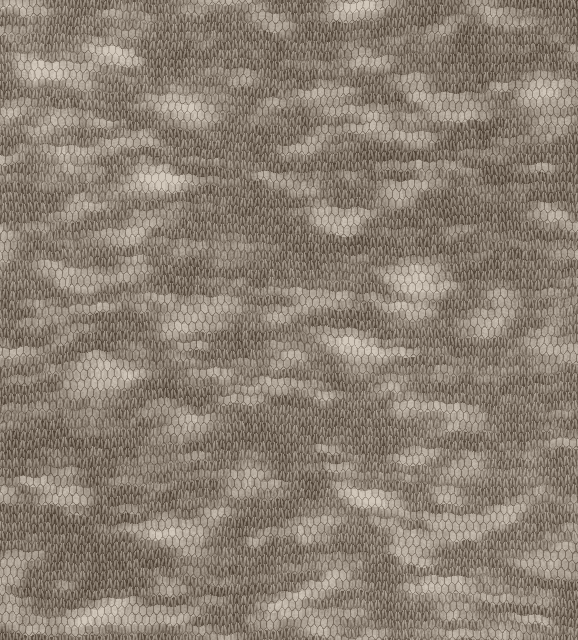
Give the GLSL for this texture, as a Shadertoy shader.

```glsl
float hash(vec2 p) {
    return fract(sin(dot(p, vec2(127.1, 311.7))) * 43758.5);
}

// Soft cellular blobs: where the yarn runs thin and the cloth turns sheer
float thinPatches(vec2 p) {
    vec2 cell = floor(p);
    float sum = 0.0;
    for (int j = -1; j <= 1; j++) {
        for (int i = -1; i <= 1; i++) {
            vec2 id = cell + vec2(i, j);
            vec2 d = p - id - vec2(hash(id), hash(id + 37.0));
            sum += 1.4 * hash(id + 71.0) * exp(-4.5 * dot(d, d));
        }
    }
    return sum;
}

// Pale slanted legs of yarn that meet in a point, stacked in columns
float loopLegs(vec2 grid, float soft) {
    float x = abs(fract(grid.x) - 0.5);
    float y = fract(grid.y + 0.55 * x) - 0.5;
    float centre = 0.25 - 0.22 * y;
    float halfWidth = 0.17 * sqrt(max(0.0, 1.0 - 3.6 * y * y));
    return 1.0 - smoothstep(-soft, soft, abs(x - centre) - halfWidth);
}

// Thin dark net of staggered six-sided cells
float hexNet(vec2 grid, float soft) {
    float y = grid.y + 0.17 * cos(6.2832 * grid.x) * cos(3.1416 * grid.y);
    float stagger = 0.5 * mod(floor(y) + 1.0, 2.0);
    float side = 0.5 - abs(fract(grid.x + stagger) - 0.5);
    float rim = 0.5 - abs(fract(y) - 0.5);
    return 1.0 - smoothstep(0.03, 0.1 + soft, min(side * 1.25, rim * 1.3));
}

void mainImage(out vec4 fragColor, in vec2 fragCoord) {
    vec2 uv = fragCoord / iResolution.y;

    // Gently stretched cloth
    vec2 cloth = uv;
    cloth.x += 0.004 * sin(uv.y * 9.0 + 2.0 * sin(uv.x * 4.0));
    cloth.y += 0.006 * sin(uv.x * 8.0 + uv.y * 5.0) + 0.002 * sin(uv.x * 23.0 - uv.y * 11.0);
    vec2 grid = cloth * vec2(95.0, 69.0);
    grid += 0.13 * sin(grid.yx * vec2(0.9, 1.7) + 2.0 * sin(grid * 0.31));

    // Yarn thickness varies along each row, in tilted patches of two sizes
    float row = floor(grid.y + 0.15);
    vec2 yarn = vec2(cloth.x, mix(cloth.y, (row + 0.5) / 69.0, 0.6));
    yarn.y += 0.012 * sin(yarn.x * 15.0 + yarn.y * 19.0) + 0.005 * sin(yarn.x * 37.0 - yarn.y * 29.0);
    float phase = 6.28 * hash(vec2(row, 19.0));
    float streak = sin(yarn.x * 19.0 + phase) + 0.8 * sin(yarn.x * 43.0 + phase * 3.0);
    float patches = 0.62 * thinPatches(yarn / vec2(0.095, 0.042))
                  + 0.44 * thinPatches(yarn / vec2(0.06, 0.02) + 9.0);
    float bare = patches + 0.11 * streak;
    float sheer = smoothstep(0.26, 0.92, bare);

    // Thick yarn: pale legs over dark gaps; thin yarn: fine net over light
    float soft = max(0.06, 45.0 / iResolution.y);
    float leg = loopLegs(grid, soft);
    float net = hexNet(grid, soft);
    float lift = fract(grid.y + 0.55 * abs(fract(grid.x) - 0.5)) - 0.5;
    float thick = mix(0.1, 0.56 + 0.34 * lift, leg) + 0.16 * (bare - 0.3);
    float thin = mix(0.81, 0.32, net) + 0.36 * (bare - 0.8);
    float tone = mix(thick, thin, sheer);

    // Uneven fibres and broad light
    tone += 0.18 * (hash(floor(grid)) - 0.5);
    tone += 0.16 * (hash(floor(grid * vec2(4.0, 6.0))) - 0.5);
    tone += 0.05 * sin(uv.x * 5.0 - 2.0) * sin(uv.y * 4.0 + 1.0);

    vec3 shadow = vec3(0.34, 0.29, 0.24);
    vec3 linen = vec3(0.76, 0.72, 0.67);
    fragColor = vec4(mix(shadow, linen, clamp(tone, -0.1, 1.15)), 1.0);
}
```
